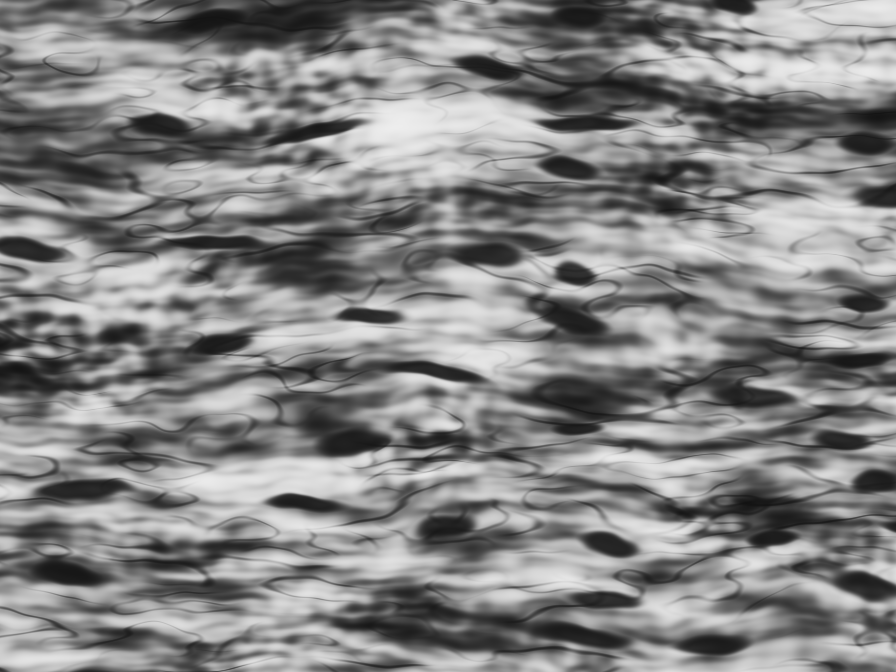
Give the GLSL for this texture, as a WebGL 1 fragment shader.

```glsl
precision highp float;

uniform vec2 u_resolution;

vec2 hash2(vec2 cell) {
  vec3 q = fract(cell.xyx * vec3(0.1031, 0.1030, 0.0973));
  q += dot(q, q.yzx + 33.33);
  return fract((q.xx + q.yz) * q.zy);
}

float cornerSlope(vec2 cell, vec2 corner, vec2 local) {
  vec2 gradient = normalize(hash2(cell + corner) - 0.4999);
  return dot(gradient, local - corner);
}

// Gradient noise, roughly -0.7 to 0.7
float noise(vec2 p) {
  vec2 cell = floor(p);
  vec2 f = p - cell;
  vec2 w = f * f * f * (f * (f * 6.0 - 15.0) + 10.0);
  float low = mix(cornerSlope(cell, vec2(0.0, 0.0), f),
                  cornerSlope(cell, vec2(1.0, 0.0), f), w.x);
  float high = mix(cornerSlope(cell, vec2(0.0, 1.0), f),
                   cornerSlope(cell, vec2(1.0, 1.0), f), w.x);
  return mix(low, high, w.y);
}

float layer(vec2 p, vec2 frequency, float seed) {
  return noise(p * frequency + vec2(seed * 17.3, seed * 29.7));
}

// Bends the horizontal fibres into gentle waves and small wrinkles
vec2 flow(vec2 p) {
  float wave = 0.050 * layer(p, vec2(1.8, 2.6), 1.0);
  float ripple = 0.016 * layer(p, vec2(5.0, 8.0), 2.0);
  float wrinkle = 0.006 * layer(p, vec2(20.0, 26.0), 3.0);
  return p + vec2(0.0, wave + ripple + wrinkle);
}

// Thin dark lines along the zero crossings of a noise layer
float crease(vec2 p, vec2 frequency, float width, float seed) {
  float line = 1.0 - smoothstep(0.0, width, abs(layer(p, frequency, seed)));
  return line * smoothstep(-0.05, 0.25, layer(p, vec2(5.0, 12.0), seed + 1.0));
}

// Scattered soft spindles, a share of the grid cells holding one each
float spindles(vec2 p, vec2 grid, float share) {
  vec2 home = floor(p * grid);
  float cover = 0.0;
  for (int j = -1; j <= 1; j++) {
    for (int i = -1; i <= 1; i++) {
      vec2 cell = home + vec2(float(i), float(j));
      vec2 jitter = hash2(cell + 71.0);
      vec2 kind = hash2(cell + 133.0);
      vec2 size = hash2(cell + 211.0);
      vec2 radius = mix(vec2(0.030, 0.011), vec2(0.085, 0.018), size);
      vec2 d = p - (cell + 0.2 + 0.6 * jitter) / grid;
      d.y += (kind.y - 0.35) * 0.22 * d.x;
      float body = 1.0 - smoothstep(0.55, 1.2, length(d / radius));
      cover = max(cover, body * step(kind.x, share));
    }
  }
  return cover;
}

// Fibre relief around zero, with thicker sheets towards the top
float tissue(vec2 p, vec2 bent) {
  float sheet = smoothstep(0.58, 0.78, p.y);
  float curdled = smoothstep(-0.05, 0.3, layer(p, vec2(3.0, 5.0), 4.0));
  float relief = mix(0.8, 1.7, sheet) * layer(bent, vec2(1.6, 7.0), 5.0);
  relief += 1.3 * layer(bent, vec2(4.0, 18.0), 6.0);
  relief += mix(1.5, 1.0, sheet) * layer(bent, vec2(7.5, 40.0), 7.0);
  relief += 0.75 * layer(bent, vec2(17.0, 76.0), 8.0);
  relief += mix(0.25, 1.1, curdled) * layer(bent, vec2(34.0, 50.0), 9.0);
  return relief;
}

// Compresses relief smoothly into the grey range
float toneCurve(float relief) {
  return 0.50 + 0.46 * relief / sqrt(1.0 + relief * relief);
}

void main() {
  vec2 p = gl_FragCoord.xy / u_resolution.y;
  vec2 bent = flow(p);

  float relief = 0.15 + 1.1 * tissue(p, bent);
  relief -= 0.65 * crease(bent, vec2(5.0, 24.0), 0.07, 10.0);
  relief -= 0.45 * crease(bent, vec2(11.0, 34.0), 0.09, 13.0);

  // Dark nuclei keep a trace of the fibres around them
  float nucleus = spindles(bent, vec2(5.0, 13.0), 0.38);
  relief = mix(relief, -1.6 + 0.35 * relief, 0.9 * nucleus);

  gl_FragColor = vec4(vec3(toneCurve(relief)), 1.0);
}
```
